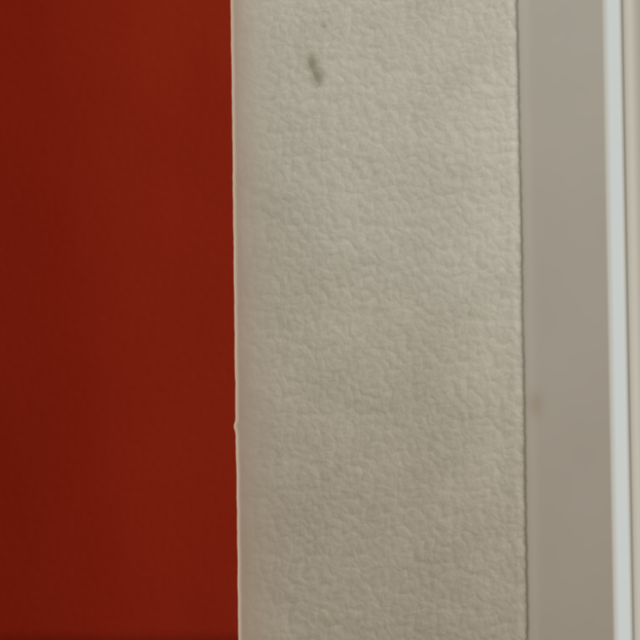
Write a three.js fragment shader that draws this texture.

```glsl
// Draws a red panel beside rough pale plaster, a flat trim board and a white moulding.
varying vec2 vUv;

const vec3 RED_DEEP = vec3(0.40, 0.082, 0.032);
const vec3 RED_LIT = vec3(0.50, 0.132, 0.068);
const vec3 PLASTER_TOP = vec3(0.675, 0.655, 0.595);
const vec3 PLASTER_LOW = vec3(0.585, 0.545, 0.475);
const vec3 RED_BOUNCE = vec3(0.57, 0.46, 0.39);
const vec3 RIM = vec3(0.73, 0.66, 0.58);
const vec3 TRIM_TOP = vec3(0.635, 0.612, 0.562);
const vec3 TRIM_LOW = vec3(0.585, 0.545, 0.49);
const vec3 WHITE = vec3(0.785, 0.80, 0.785);
const vec3 CREAM = vec3(0.70, 0.68, 0.625);
const vec3 STAIN = vec3(0.43, 0.39, 0.31);

vec2 hash2(vec2 p) {
  vec3 q = fract(p.xyx * vec3(0.1031, 0.1030, 0.0973));
  q += dot(q, q.yzx + 33.33);
  return fract((q.xx + q.yz) * q.zy);
}

// Soft cellular height: blended distances to scattered points
float cellHeight(vec2 p) {
  vec2 cell = floor(p), f = fract(p);
  float sum = 0.0;
  for (int j = -1; j <= 1; j++)
    for (int i = -1; i <= 1; i++) {
      vec2 o = vec2(float(i), float(j));
      vec2 d = o + hash2(cell + o) - f;
      sum += exp(-7.0 * dot(d, d));
    }
  return -log(sum + 0.02) / 7.0;
}

// Layered sines, roughly -1 to 1
float waves(vec2 p) {
  float sum = 0.0, amp = 0.5;
  for (int i = 0; i < 4; i++) {
    sum += amp * sin(p.x + 1.7 * sin(p.y)) * cos(p.y + 1.3 * sin(p.x * 0.8));
    p = mat2(1.5, 1.1, -1.1, 1.5) * p + 2.3;
    amp *= 0.55;
  }
  return sum;
}

// Light from one side across the bumps
float relief(vec2 p, vec2 toLight) {
  return cellHeight(p + toLight) - cellHeight(p - toLight);
}

float rightOf(float x, float edge, float soft) {
  return smoothstep(-soft, soft, x - edge);
}

float line(float d, float width) {
  return exp(-d * d / (width * width));
}

float blob(vec2 p, vec2 center, vec2 size) {
  vec2 d = (p - center) / size;
  return exp(-dot(d, d));
}

vec3 redPanel(vec2 p) {
  float lit = 0.12 + 0.42 * smoothstep(0.0, 0.28, p.x) + 0.34 * p.y;
  lit += 0.10 * waves(p * vec2(13.0, 8.0));
  vec3 c = mix(RED_DEEP, RED_LIT, lit);
  c += 0.008 * relief(p * 95.0, vec2(0.3, 0.2));
  return c * mix(0.8, 1.0, smoothstep(-0.01, 0.02, p.y));
}

vec3 plaster(vec2 p, float fromRed, float toTrim) {
  vec3 c = mix(PLASTER_LOW, PLASTER_TOP, smoothstep(-0.05, 0.95, p.y + 0.35 * (p.x - 0.6)));
  c += 0.018 * waves(p * 17.0) + 0.012 * waves(p * 43.0 + 4.0);
  c -= 0.025 * blob(p, vec2(0.43, 0.67), vec2(0.07, 0.14));
  c += 0.025 * blob(p, vec2(0.77, 0.55), vec2(0.05, 0.5));

  // Grain, calmer near the panel
  vec2 warped = p + 0.006 * vec2(waves(p * 60.0), waves(p.yx * 60.0 + 9.0));
  float grain = relief(warped * 82.0, vec2(0.16, 0.20)) + 0.6 * relief(warped * 165.0, vec2(0.2));
  c += 0.068 * grain * mix(0.35, 1.0, smoothstep(0.0, 0.09, fromRed));

  // Reflected red, pale paint rim and the stain
  c = mix(c, RED_BOUNCE, 0.75 * exp(-max(fromRed, 0.0) / 0.024));
  c = mix(c, RIM, 0.85 * line(fromRed - 0.002, 0.0035));
  vec2 q = p + 0.004 * vec2(waves(p * 90.0), waves(p.yx * 80.0));
  float stain = blob(q, vec2(0.488, 0.903), vec2(0.009, 0.013))
    + blob(q, vec2(0.497, 0.880), vec2(0.007, 0.013))
    + 0.6 * blob(q, vec2(0.508, 0.960), vec2(0.004));
  c = mix(c, STAIN, 0.62 * min(stain, 1.0));
  return c + 0.03 * line(toTrim - 0.009, 0.006);
}

vec3 trimBoard(vec2 p, float fromEdge) {
  vec3 c = mix(TRIM_LOW, TRIM_TOP, p.y) + 0.006 * waves(p * vec2(14.0, 9.0));
  c -= vec3(0.03, 0.045, 0.06) * blob(p, vec2(0.836, 0.368), vec2(0.012, 0.02));
  return c + 0.018 * line(fromEdge - 0.012, 0.008);
}

vec3 moulding(float d) {
  vec3 c = mix(CREAM, WHITE, smoothstep(-0.002, 0.012, d));
  c = mix(c, CREAM, rightOf(d, 0.027, 0.004));
  c -= 0.13 * line(d - 0.031, 0.0025);
  c += 0.05 * line(d - 0.042, 0.006);
  return c - 0.06 * smoothstep(0.046, 0.06, d);
}

void main() {
  vec2 p = vUv;
  float down = 1.0 - p.y;

  // Leaning borders, with a rough panel edge and a small nick
  float redEdge = 0.360 + 0.012 * down + 0.0008 * waves(vec2(p.y * 50.0, 1.0));
  redEdge -= 0.003 * blob(vec2(p.y), vec2(0.334), vec2(0.011));
  float trimEdge = 0.807 + 0.022 * down - 0.005 * down * down;
  float whiteEdge = 0.941 + 0.018 * down;
  float rough = 0.0012 * waves(vec2(p.y * 110.0, 2.0));

  vec3 c = redPanel(p);
  c = mix(c, plaster(p, p.x - redEdge, trimEdge - p.x), rightOf(p.x, redEdge, 0.002));
  c = mix(c, trimBoard(p, p.x - trimEdge), rightOf(p.x, trimEdge, 0.002));
  c -= 0.13 * line(p.x - trimEdge - rough, 0.0028);
  c = mix(c, moulding(p.x - whiteEdge), rightOf(p.x, whiteEdge, 0.003));
  gl_FragColor = vec4(c, 1.0);
}
```
